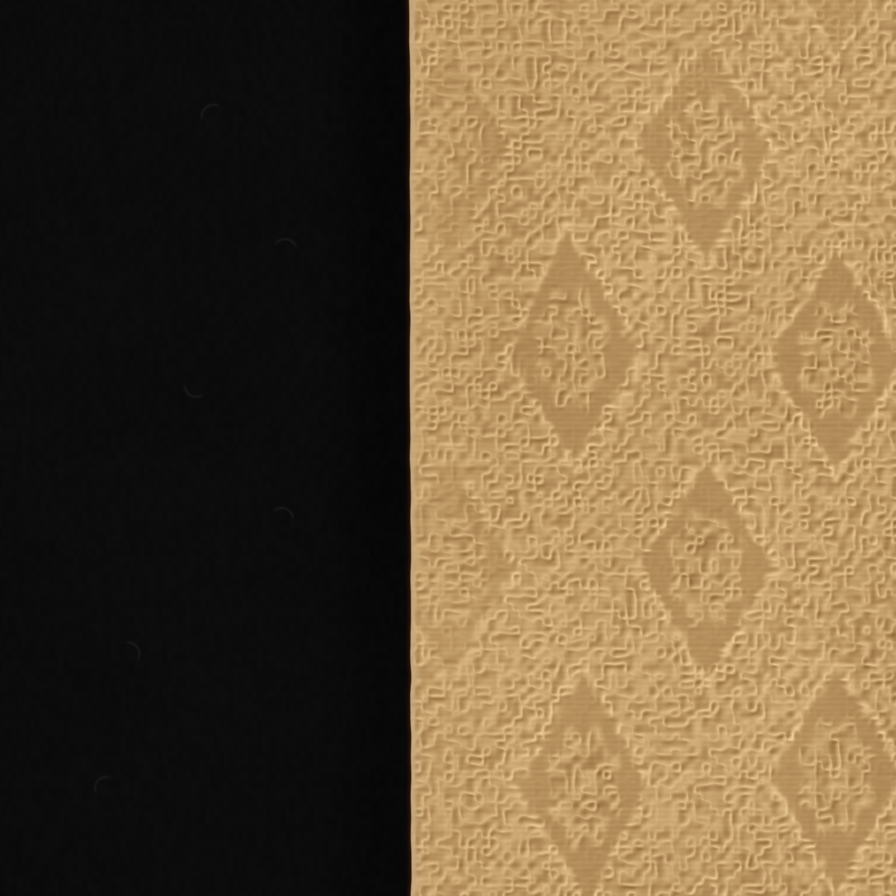
This texture is drawn by a WebGL 2 fragment shader. Its source:

```glsl
#version 300 es
precision highp float;
// Black cloth beside a gold brocade with a staggered lattice of smooth diamonds.
// The nearest diamond masks a lit, worm-like grain from ridged value noise;
// each diamond holds a small rosette, and a pale fold separates the two cloths.

#define SEAM_X 0.4590
#define PERIOD vec2(0.288, 0.465)
#define LATTICE_ORIGIN vec2(0.789, 0.366)
#define DIAMOND_SIZE vec2(0.073, 0.123)
#define ROSETTE_SIZE vec2(0.046, 0.070)
#define GRAIN_SCALE 118.0
#define GRAIN_DEPTH 0.62
#define BLACK_CLOTH vec3(0.046, 0.045, 0.046)
#define SEAM_SHADOW vec3(0.16, 0.08, 0.05)
#define FOLD_COLOR vec3(0.77, 0.66, 0.52)
#define GOLD_DARK vec3(0.57, 0.415, 0.225)
#define GOLD_LIGHT vec3(0.93, 0.80, 0.59)

uniform vec2 u_resolution;
out vec4 fragColor;

float hash(vec2 p) {
    return fract(sin(dot(p, vec2(127.1, 311.7))) * 43758.5453);
}

float noise(vec2 p) {
    vec2 i = floor(p), f = fract(p);
    f = f * f * (3.0 - 2.0 * f);
    return mix(mix(hash(i), hash(i + vec2(1, 0)), f.x),
               mix(hash(i + vec2(0, 1)), hash(i + vec2(1, 1)), f.x), f.y);
}

float bump(float x, float width) {
    return exp(-x * x / (width * width));
}

// Ridged noise gives short curling threads
float threadHeight(vec2 p) {
    p += 0.004 * (vec2(noise(p * 60.0), noise(p * 60.0 + 37.0)) - 0.5);
    return 1.0 - abs(2.0 * noise(p * GRAIN_SCALE) - 1.0);
}

float diamondDist(vec2 p) {
    return dot(abs(p) / DIAMOND_SIZE, vec2(1.0));
}

// Offset from the centre of the nearest diamond
vec2 nearestDiamond(vec2 p) {
    float pull = bump(p.x - 0.64, 0.08) * (p.y - 0.366);
    vec2 g = (p - LATTICE_ORIGIN - pull * vec2(-0.035, 0.055)) / PERIOD;
    vec2 a = (fract(g + 0.5) - 0.5) * PERIOD;
    vec2 b = (fract(g) - 0.5) * PERIOD;
    return diamondDist(a) < diamondDist(b) ? a : b;
}

vec3 brocade(vec2 p) {
    vec2 local = nearestDiamond(p);
    float d = diamondDist(local) + 0.14 * (noise(p * 75.0) - 0.5);
    float clarity = mix(0.45, 1.0, smoothstep(0.47, 0.62, p.x));
    clarity *= 1.0 - 0.45 * smoothstep(0.82, 1.0, p.y);

    // Rough ground, rosette and raised rim
    float ground = smoothstep(0.90, 1.06, d);
    vec2 r = local / ROSETTE_SIZE;
    float petals = length(r) + 0.10 * cos(8.0 * atan(r.y, r.x));
    float rosette = 1.0 - smoothstep(0.78, 1.0, petals);
    float gaps = rosette * bump(length(r) - 0.46, 0.13);
    float rough = mix(0.72, max(ground, rosette), clarity);
    float rim = bump(d - 1.07, 0.075) * clarity;

    // Threads lit from the upper left
    float h = threadHeight(p);
    float lit = h - threadHeight(p + vec2(-0.0026, 0.0030));
    float grain = 0.50 * (h - 0.62) + 0.52 * lit;

    // Diagonal ribs in the ground, plainer toward the right
    float ribs = sin(d * 24.0 + 2.0 * noise(p * 28.0));
    ribs *= ground * smoothstep(0.62, 0.95, p.x) * smoothstep(0.3, 0.65, noise(p * 17.0));

    // Fine weave and broad unevenness
    float weave = 0.025 * sin(p.y * 1050.0) + 0.05 * (noise(p * vec2(150.0, 330.0)) - 0.5);
    float tone = 0.36 + 0.16 * rough + GRAIN_DEPTH * grain * mix(0.14, 1.0, rough);
    tone += 0.12 * rim + 0.065 * ribs - 0.10 * gaps * clarity + weave;
    tone += 0.09 * (noise(p * 7.0) - 0.5) + 0.04 * bump(p.x - SEAM_X, 0.05);
    return mix(GOLD_DARK, GOLD_LIGHT, clamp(tone, 0.0, 1.0));
}

vec3 blackCloth(vec2 p) {
    float nap = noise(p * vec2(190.0, 120.0)) - 0.5;
    float shade = 1.0 - 0.35 * smoothstep(0.34, 0.43, p.x);
    vec3 color = BLACK_CLOTH * shade + 0.012 * nap + 0.006 * (noise(p * 9.0) - 0.5);
    // Sparse curls of lint
    for (int i = 0; i < 6; i++) {
        float k = float(i);
        vec2 q = p - vec2(0.08 + 0.25 * hash(vec2(k, 2.0)), 0.12 + 0.15 * k);
        float arc = bump(length(q) - 0.013, 0.0016);
        arc *= smoothstep(0.2, 0.8, sin(atan(q.y, q.x) + 6.28 * hash(vec2(k, 5.0))));
        color += 0.045 * arc;
    }
    return color;
}

void main() {
    vec2 p = gl_FragCoord.xy / u_resolution;
    float pixel = 1.0 / u_resolution.x;
    float seam = SEAM_X - 0.002 * p.y + 0.0014 * (noise(vec2(p.y * 45.0, 3.0)) - 0.5);
    float x = p.x - seam;

    // Shadow line on the black side, pale fold on the gold side
    vec3 dark = mix(blackCloth(p), SEAM_SHADOW, 0.9 * bump(x, 0.0035));
    vec3 gold = mix(brocade(p), FOLD_COLOR, 0.8 * bump(x - 0.002, 0.0045));
    vec3 color = mix(dark, gold, smoothstep(-pixel, pixel, x));
    fragColor = vec4(clamp(color, 0.0, 1.0), 1.0);
}
```
